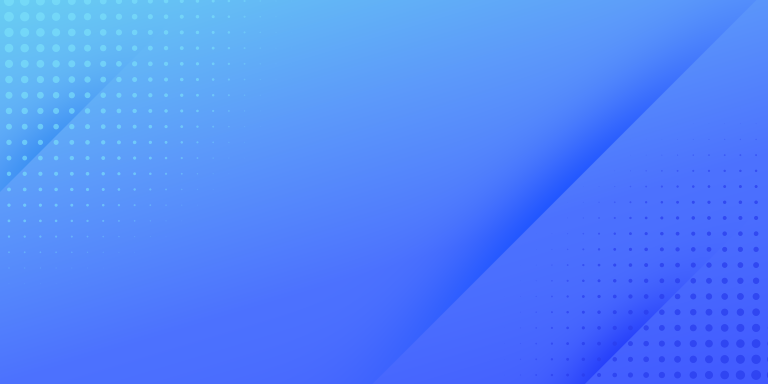
Reproduce this background procedurally as a WebGL 1 fragment shader.

```glsl
precision highp float;
// Blue diagonal gradient with three shadowed paper folds and two halftone dot corners.
uniform vec2 u_resolution;

// Canvas space: x runs 0..2, y runs 0..1.
const vec2 CANVAS = vec2(2.0, 1.0);

// Gradient stops, from lower right to upper left
const vec3 INDIGO = vec3(0.25, 0.34, 1.00);
const vec3 ROYAL = vec3(0.298, 0.445, 0.995);
const vec3 AZURE = vec3(0.36, 0.60, 0.98);
const vec3 CYAN = vec3(0.41, 0.81, 0.95);
const float GRADIENT_TILT = 0.3;

// Fold shadows
const vec3 MAIN_SHADOW = vec3(0.12, 0.33, 1.00);
const vec3 UPPER_SHADOW = vec3(0.22, 0.56, 0.95);
const vec3 LOWER_SHADOW = vec3(0.13, 0.23, 0.98);
const float MAIN_FOLD = 0.97;
const float UPPER_FOLD = -0.50;
const float LOWER_FOLD = 1.523;

// Halftone dots
const vec3 LIGHT_DOT = vec3(0.48, 0.88, 0.98);
const vec3 DARK_DOT = vec3(0.16, 0.24, 0.93);
const vec2 LIGHT_OFFSET = vec2(0.0234, 0.0026);
const vec2 DARK_OFFSET = vec2(0.031, 0.0234);
const float DOT_PITCH = 0.0409;
const float DOT_RADIUS = 0.0135;

vec3 background(vec2 p) {
  float t = p.y - GRADIENT_TILT * p.x;
  vec3 color = mix(INDIGO, ROYAL, smoothstep(-0.75, 0.05, t));
  color = mix(color, AZURE, clamp(t / 0.45, 0.0, 1.0));
  return mix(color, CYAN, clamp((t - 0.45) / 0.55, 0.0, 1.0));
}

// Shadow on the upper left side of the line x - y = fold,
// strongest at the given height and fading along the line.
float foldShadow(vec2 p, float fold, float width, float middle, float reach, float pixel) {
  float d = (fold - p.x + p.y) * 0.7071;
  float along = (0.5 * (p.x + p.y - fold) - middle) / reach;
  float across = max(d, 0.0) / width;
  float edge = smoothstep(-0.7 * pixel, 0.7 * pixel, d);
  return edge * exp(-across * (0.7 + 0.6 * across) - along * along);
}

// Dot grid measured inward from a corner; dots shrink with distance from it.
float halftone(vec2 fromCorner, vec2 offset, float extent, float pixel) {
  vec2 cell = floor((fromCorner - offset) / DOT_PITCH + 0.5);
  vec2 center = cell * DOT_PITCH + offset;
  float fade = max(1.0 - length(center) / extent, 0.0);
  float radius = DOT_RADIUS * pow(fade, 1.1);
  float d = length(fromCorner - center) - radius;
  float coverage = 1.0 - smoothstep(-0.6 * pixel, 0.6 * pixel, d);
  return coverage * smoothstep(0.0, 0.35, fade);
}

void main() {
  vec2 p = gl_FragCoord.xy / u_resolution * CANVAS;
  float pixel = 1.0 / min(u_resolution.x * 0.5, u_resolution.y);
  vec3 color = background(p);

  // Folds
  float mainFold = foldShadow(p, MAIN_FOLD, 0.11, 0.46, 0.38, pixel);
  float upperFold = foldShadow(p, UPPER_FOLD, 0.075, 0.60, 0.16, pixel);
  float lowerFold = foldShadow(p, LOWER_FOLD, 0.075, 0.07, 0.17, pixel);
  color = mix(color, MAIN_SHADOW, 0.95 * mainFold);
  color = mix(color, UPPER_SHADOW, 0.85 * upperFold);
  color = mix(color, LOWER_SHADOW, 0.85 * lowerFold);

  // Dots in the upper left and lower right corners
  float lightDots = halftone(vec2(p.x, 1.0 - p.y), LIGHT_OFFSET, 0.82, pixel);
  float darkDots = halftone(vec2(CANVAS.x - p.x, p.y), DARK_OFFSET, 0.76, pixel);
  color = mix(color, LIGHT_DOT, 0.65 * lightDots);
  color = mix(color, DARK_DOT, 0.75 * darkDots);

  gl_FragColor = vec4(color, 1.0);
}
```
